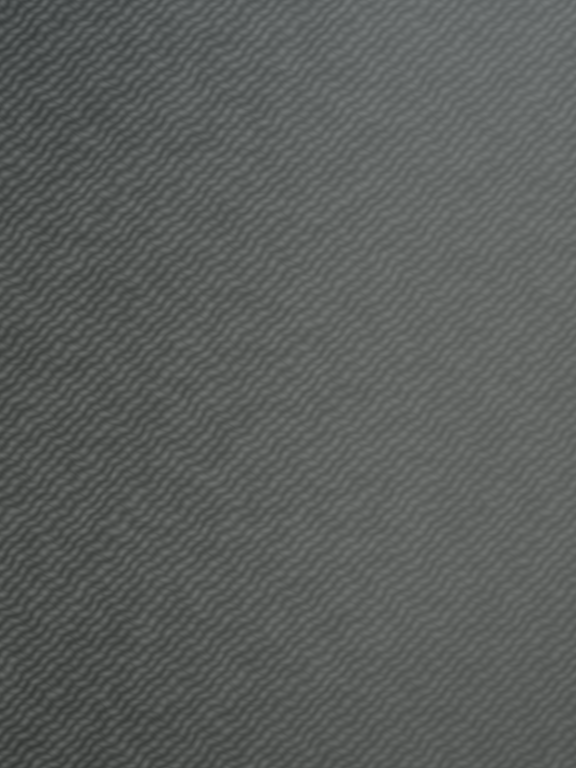
Write a Shadertoy shader that draws this texture.

```glsl
// Grey twill cloth: fine diagonal ribs of short stitches under soft uneven light.

const float RIBS_ACROSS = 38.0;      // ribs met along the width
const float RIBS_DOWN = 56.0;        // ribs met along the height
const float ROWS_PER_RIB = 2.0;      // weft rows in one rib height
const float WOBBLE = 0.11;           // thread drift, in rib widths
const float RIB_DEPTH = 0.042;       // shade of the diagonal grooves
const float STITCH_DEPTH = 0.062;    // relief of single stitches
const float STITCH_VARIATION = 0.034;
const float FIBRE_GRAIN = 0.014;
const vec2 STITCH_RADIUS = vec2(0.48, 0.66);
const vec3 CLOTH = vec3(0.374, 0.386, 0.376);
const vec3 COOL_TINT = vec3(-0.006, 0.0, 0.010);
const float TAU = 6.2831853;

float hash(vec2 p) {
    vec3 q = fract(vec3(p.xyx) * 0.1031);
    q += dot(q, q.yzx + 33.33);
    return fract((q.x + q.y) * q.z);
}

// Slow drift of the threads from layered sines.
vec2 threadDrift(vec2 uv) {
    float a = sin(uv.y * 43.0 + 3.0 * sin(uv.x * 17.0));
    float b = sin(uv.x * 61.0 + 2.0 * sin(uv.y * 29.0));
    float c = sin(dot(uv, vec2(97.0, 131.0)));
    return WOBBLE * vec2(a + 0.5 * c, b - 0.5 * c);
}

// Cellular stitches: x is the relief, y the random tone of the nearest ones.
vec2 stitches(vec2 p) {
    float row = floor(p.y);
    float relief = 0.0, tone = 0.0, total = 0.001;
    for (int j = -1; j <= 1; j++) {
        float r = row + float(j);
        float along = p.x - r / ROWS_PER_RIB;
        float column = floor(along);
        for (int i = -1; i <= 1; i++) {
            vec2 id = vec2(column + float(i), r);
            vec2 seed = id + 211.0;
            vec2 jitter = vec2(hash(seed), hash(seed + 57.0)) - 0.5;
            vec2 centre = vec2(id.x + 0.5, r + 0.5) + jitter * vec2(0.16, 0.22);
            vec2 d = vec2(along, p.y) - centre;
            d.x -= 0.18 * d.y;
            d /= STITCH_RADIUS;
            float body = exp(-2.2 * dot(d, d));
            relief = max(relief, body);
            tone += body * (hash(seed + 131.0) - 0.5);
            total += body;
        }
    }
    return vec2(relief, tone / total);
}

// Broad light: dim at the left and bottom, brightest at the upper right.
float lightLevel(vec2 uv) {
    float level = mix(-0.040, 0.030, smoothstep(0.0, 0.75, uv.x));
    level += 0.036 * (uv.y - 0.5) * (0.4 + uv.x);
    level -= 0.026 * (1.0 - smoothstep(0.0, 0.28, uv.y));
    level -= 0.022 * (1.0 - smoothstep(0.0, 0.35, length(uv - vec2(0.0, 1.0))));
    return level;
}

void mainImage(out vec4 fragColor, in vec2 fragCoord) {
    vec2 uv = fragCoord / iResolution.xy;
    vec2 weave = uv * vec2(RIBS_ACROSS, RIBS_DOWN) + threadDrift(uv);

    // Diagonal ribs and the stitches that build them
    float rib = cos(TAU * (weave.x - weave.y - 0.25));
    vec2 stitch = stitches(vec2(weave.x, weave.y * ROWS_PER_RIB));
    float cloth = RIB_DEPTH * 0.5 * rib
                + STITCH_DEPTH * (stitch.x - 0.68)
                + STITCH_VARIATION * stitch.y;

    // Uneven fibre sheen
    float fibre = sin(weave.x * 9.1 + 2.0 * sin(weave.y * 5.3))
                * sin(weave.y * 11.7 + 2.0 * sin(weave.x * 3.7));
    cloth += FIBRE_GRAIN * 0.5 * fibre;

    // Relief is strongest in the raking light at the left
    float contrast = mix(1.3, 0.72, smoothstep(0.0, 0.9, uv.x));
    vec3 colour = CLOTH + lightLevel(uv) + cloth * contrast;
    colour += COOL_TINT * smoothstep(0.5, 1.1, uv.y);
    fragColor = vec4(clamp(colour, 0.0, 1.0), 1.0);
}
```
